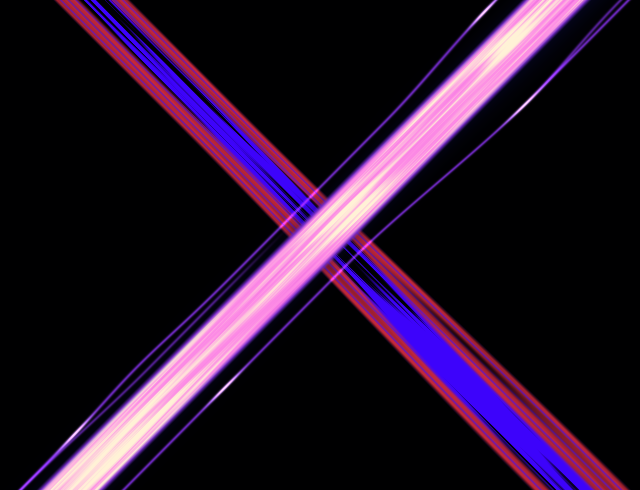
Reproduce this background procedurally as a Shadertoy shader.

```glsl
#define BLACK vec3(0.0, 0.0, 0.005)
#define RED vec3(0.70, 0.14, 0.20)
#define BLUE vec3(0.24, 0.01, 0.98)
#define VIOLET vec3(0.46, 0.17, 0.80)
#define PINK vec3(0.99, 0.54, 0.90)
#define CREAM vec3(1.0, 0.95, 0.84)
#define HALO vec3(0.03, 0.04, 0.22)
#define BEAM_HALF 0.061
#define THREAD_WIDTH 0.0042

float hash(vec2 p) {
    p = fract(p * vec2(0.1031, 0.1137));
    p += dot(p, p.yx + 33.33);
    return fract((p.x + p.y) * p.x * 7.13);
}

float noise(vec2 p) {
    vec2 i = floor(p), f = fract(p);
    f = f * f * (3.0 - 2.0 * f);
    return mix(mix(hash(i), hash(i + vec2(1, 0)), f.x),
               mix(hash(i + vec2(0, 1)), hash(i + vec2(1, 1)), f.x), f.y);
}

float bell(float x, float width) {
    x /= width;
    return exp(-x * x);
}

// Long fibres: fine across the beam, slow along it, slightly sheared
float fibres(float across, float along, float seed) {
    float sum = 0.0, weight = 0.5;
    for (int i = 0; i < 3; i++) {
        float k = float(i);
        float shear = along * (k - 1.0) * 2.5;
        sum += weight * noise(vec2(across + shear + seed, along * (5.0 + 2.0 * k) + seed));
        across *= 1.9;
        weight *= 0.6;
    }
    return sum;
}

// Descending beam: red rims with violet stripes around a blue core
vec3 redBeam(vec2 p) {
    float v = p.y;
    float u = (p.x - 1.186 + 0.999 * v) / mix(0.100, 0.077, smoothstep(0.0, 0.75, v));
    float edge = abs(u);
    float rim = 1.0 - smoothstep(0.90, 1.04, edge);

    float stripe = pow(0.5 + 0.5 * cos((edge - 0.62) * 31.4), 4.0);
    float shade = 0.72 + 0.55 * fibres(u * 7.0, v, 9.0);
    vec3 col = mix(RED * shade, VIOLET * vec3(0.75, 0.5, 1.0), 0.75 * stripe);

    // Dark gap inside the right rim of the lower half
    float gap = bell(u - 0.66, 0.10) * bell(v - 0.28, 0.14);
    col *= 1.0 - 0.85 * gap;

    // Blue core broken by dark fibres, solid at two places
    float centre = mix(-0.20, 0.09, smoothstep(0.2, 0.6, v));
    float core = 1.0 - smoothstep(0.36, 0.54, abs(u - centre));
    float solid = 0.30 * bell(v - 0.25, 0.13) + 0.16 * bell(v - 0.65, 0.12)
                - 0.14 * smoothstep(0.78, 1.0, v) - 0.12 * bell(v - 0.46, 0.07);
    float lit = smoothstep(0.30, 0.56, fibres(u * 9.0, v, 3.0) + solid);
    col = mix(col, mix(BLACK, BLUE, lit), core);
    return col * rim;
}

// Fine curved threads running beside the bright beam
vec3 threads(float s, float v) {
    float left = -0.104 - 0.020 * smoothstep(0.75, 1.0, v) - 0.010 * bell(v - 0.25, 0.10);
    float right = 0.107 + 0.040 * smoothstep(0.46, 0.80, v);
    float innerLeft = mix(-0.102, -0.088, smoothstep(0.0, 0.25, v));
    float innerRight = 0.146 - 0.015 * smoothstep(0.80, 1.0, v);

    float leftLine = bell(s - left, THREAD_WIDTH);
    float rightLine = bell(s - right, THREAD_WIDTH);
    float faint = bell(s - innerLeft, THREAD_WIDTH) * (1.0 - smoothstep(0.35, 0.56, v)) * 0.65
                + bell(s - innerRight, THREAD_WIDTH) * smoothstep(0.79, 0.85, v) * 0.7;

    float glint = leftLine * (bell(v - 0.115, 0.028) + bell(v - 0.975, 0.025))
                + rightLine * (bell(v - 0.787, 0.030) + bell(v - 0.209, 0.028));
    return VIOLET * (0.9 * (leftLine + rightLine) + faint) + 0.75 * glint * CREAM;
}

void mainImage(out vec4 fragColor, in vec2 fragCoord) {
    vec2 p = fragCoord / iResolution.y;
    p.x += 0.5 * (1.306 - iResolution.x / iResolution.y);
    float v = p.y;
    float s = p.x - 0.145 - 0.991 * v;
    vec3 col = BLACK + redBeam(p);

    // Ascending beam: dark blue halo, violet fringe, pink body
    float edge = abs(s);
    float haloWidth = 0.084 + 0.022 * smoothstep(0.6, 1.0, v) * step(0.0, s);
    float halo = bell(s, haloWidth);
    col = col * (1.0 - 0.6 * bell(s, 0.075)) + HALO * halo * halo;
    col = mix(col, VIOLET, 1.0 - smoothstep(BEAM_HALF - 0.002, BEAM_HALF + 0.012, edge));

    // Cream heat gathers at the foot, the crossing and near the top
    float heat = 0.34 * bell(v - 0.09, 0.16) * bell(s, 0.05)
               + 0.32 * bell(v - 0.57, 0.07) * bell(s - 0.012, 0.04)
               + 0.25 * bell(v - 0.91, 0.05) * bell(s + 0.015, 0.03);
    float fibre = fibres(s * 95.0, v, 17.0);
    float cream = smoothstep(0.40, 0.85, fibre + heat);
    vec3 body = mix(PINK, CREAM, cream);
    body *= mix(vec3(0.95, 0.80, 0.98), vec3(1.0), smoothstep(0.18, 0.42, fibre + heat));
    col = mix(col, body, 1.0 - smoothstep(BEAM_HALF - 0.010, BEAM_HALF + 0.003, edge));

    col += threads(s, v);
    fragColor = vec4(clamp(col, 0.0, 1.0), 1.0);
}
```
